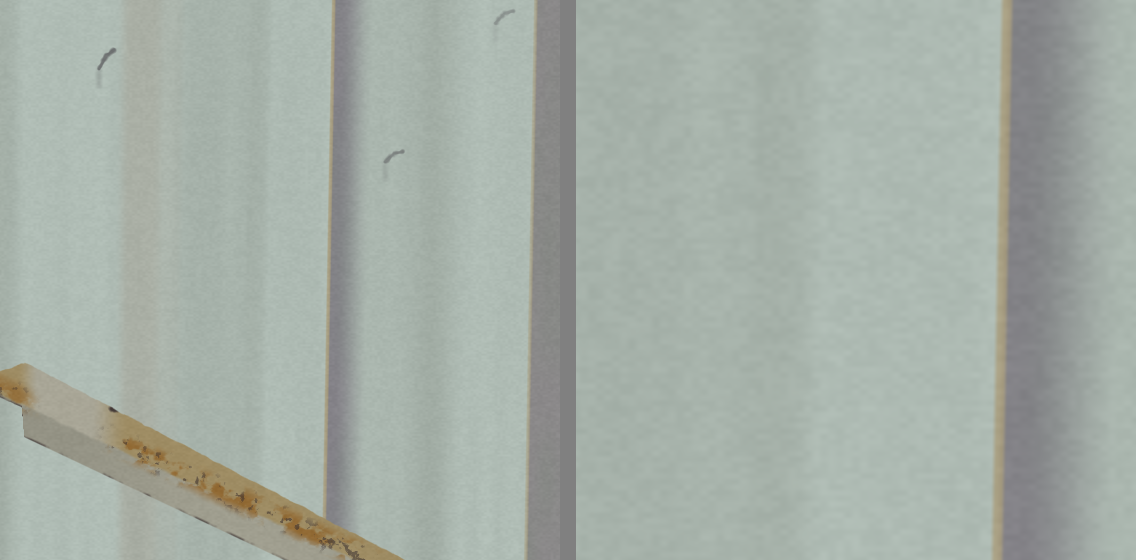
Left, the full canvas; right, a detail of the centre.
Reproduce this texture procedurally as a three.js fragment shader.

```glsl
// Pale ribbed metal sheet with two vertical folds, scuffs and a rusty diagonal beam.
varying vec2 vUv;

const vec3 PANEL = vec3(0.685, 0.735, 0.705);
const vec3 SHADE = vec3(0.60, 0.64, 0.605);
const vec3 STAIN = vec3(0.645, 0.65, 0.605);
const vec3 FOLD_SHADOW = vec3(0.51, 0.51, 0.525);
const vec3 RIM = vec3(0.66, 0.60, 0.46);
const vec3 WEB = vec3(0.58, 0.575, 0.52);
const vec3 FLANGE = vec3(0.66, 0.65, 0.59);
const vec3 TAN = vec3(0.62, 0.55, 0.39);
const vec3 RUST = vec3(0.56, 0.39, 0.17);
const vec3 DARK = vec3(0.22, 0.18, 0.18);

const float FOLD_X = 0.578;    // first fold at the bottom edge
const float FOLD_STEP = 0.361; // distance between folds
const float LEAN = 0.018;      // sideways drift of the folds
const float EDGE = 0.0018;     // edge softness
const float GRAIN = 0.028;

float hash(vec2 p) {
  vec3 q = fract(vec3(p.xyx) * 0.1031);
  q += dot(q, q.yzx + 33.33);
  return fract((q.x + q.y) * q.z);
}

float noise(vec2 p) {
  vec2 i = floor(p), f = fract(p);
  f = f * f * (3.0 - 2.0 * f);
  return mix(mix(hash(i), hash(i + vec2(1.0, 0.0)), f.x),
             mix(hash(i + vec2(0.0, 1.0)), hash(i + 1.0), f.x), f.y);
}

float fbm(vec2 p) {
  float sum = 0.0, amp = 0.5;
  for (int i = 0; i < 4; i++) {
    sum += amp * noise(p);
    p = p * 2.03 + 17.0;
    amp *= 0.5;
  }
  return sum / 0.9375;
}

float band(float x, float a, float b, float soft) {
  return smoothstep(a - soft, a + soft, x) * (1.0 - smoothstep(b - soft, b + soft, x));
}

float segment(vec2 p, vec2 a, vec2 b) {
  vec2 d = b - a;
  return length(p - a - d * clamp(dot(p - a, d) / dot(d, d), 0.0, 1.0));
}

// Hooked scratch with a faint drip below it
float scuff(vec2 p, vec2 low, vec2 high) {
  vec2 bend = mix(low, high, 0.6) + vec2(-0.003, 0.004);
  float d = min(segment(p, low, bend), segment(p, bend, high));
  float width = 0.0025 + 0.003 * noise(p * 160.0);
  float mark = 1.0 - smoothstep(width * 0.3, width * 1.4, d);
  float drip = segment(p, low, low - vec2(0.0, 0.03));
  return max(0.75 * mark, 0.2 * (1.0 - smoothstep(0.0, 0.009, drip)));
}

vec3 panel(vec2 p) {
  float u = p.x - LEAN * p.y * smoothstep(0.0, 0.5, p.x);
  vec3 c = PANEL;
  // Soft ripples and vertical stains
  c = mix(c, SHADE, 0.55 * (1.0 - smoothstep(0.0, 0.05, u)));
  c = mix(c, STAIN, 0.65 * band(u, 0.213, 0.275, 0.012));
  c = mix(c, STAIN, 0.3 * band(u, 0.27, 0.315, 0.008));
  c = mix(c, SHADE, 0.35 * band(u, 0.315, 0.46, 0.02));
  c = mix(c, SHADE, 0.2 * band(u, 0.43, 0.465, 0.008));
  c = mix(c, SHADE, 0.25 * band(u, 0.60, 0.80, 0.03));
  c = mix(c, SHADE, 0.5 * band(u, 0.735, 0.79, 0.035));
  c *= 1.0 + 0.03 * (noise(vec2(u * 45.0, p.y * 1.5)) - 0.5);
  // Folds: lit rim on the left, shadow on the right
  for (int i = 0; i < 2; i++) {
    float k = float(i);
    float d = u - FOLD_X - FOLD_STEP * k;
    float fade = 1.0 - smoothstep(0.012, mix(0.075, 0.6, k), d);
    vec3 shadow = FOLD_SHADOW + k * vec3(0.025, 0.025, 0.005);
    shadow.rb += 0.02 * (noise(vec2(d * 30.0, p.y * 7.0)) - 0.5);
    c = mix(c, shadow, fade * smoothstep(-EDGE, 0.004, d));
    c = mix(c, RIM, (0.75 - 0.25 * k) * band(d, -0.003, 0.003, EDGE));
  }
  // Scuffs
  float mark = scuff(p, vec2(0.177, 0.877), vec2(0.204, 0.911));
  mark = max(mark, 0.75 * scuff(p, vec2(0.688, 0.711), vec2(0.719, 0.729)));
  mark = max(mark, 0.55 * scuff(p, vec2(0.885, 0.959), vec2(0.916, 0.980)));
  return mix(c, FOLD_SHADOW * 0.7, mark);
}

vec3 addBeam(vec3 c, vec2 p) {
  float wobble = 0.006 * (fbm(p * 55.0) - 0.5);
  float top = min(0.376 - 0.52 * p.x, 0.337 + 0.35 * p.x) + wobble;
  float crease = 0.295 - 0.464 * p.x + wobble;
  float base = mix(0.24 - 0.473 * p.x, crease - 0.005, 1.0 - smoothstep(0.038, 0.044, p.x));
  float patches = fbm(p * vec2(38.0, 48.0));
  float rusty = smoothstep(0.16, 0.23, p.x);
  // Shaded web and lit flange
  vec3 beam = mix(WEB, WEB * 1.08, smoothstep(0.1, 0.4, p.x));
  vec3 flange = mix(FLANGE, TAN, max(rusty, 1.0 - smoothstep(0.03, 0.07, p.x)));
  beam = mix(beam, flange, smoothstep(-0.004, 0.004, p.y - crease));
  // Rust gathers along the crease and at the left end
  float near = 1.0 - smoothstep(0.005, 0.035, abs(p.y - crease - 0.012));
  float amount = near * band(p.x, 0.19, 0.68, 0.025) + 0.8 * (1.0 - smoothstep(0.03, 0.08, p.x)) * near;
  beam = mix(beam, RUST, 0.85 * amount * smoothstep(0.42, 0.62, patches));
  beam = mix(beam, DARK, 0.55 * amount * smoothstep(0.6, 0.72, fbm(p * 85.0 + 9.0)));
  beam = mix(beam, DARK, 0.7 * (1.0 - smoothstep(0.0, 0.006, p.y - base)) * smoothstep(0.4, 0.65, fbm(p * 30.0 + 4.0)));
  float hole = length((p - vec2(0.204, 0.271)) * vec2(0.7, 1.0)) + wobble;
  beam = mix(beam, DARK, 0.9 * (1.0 - smoothstep(0.004, 0.009, hole)));
  return mix(c, beam, band(p.y, base, top, EDGE));
}

void main() {
  vec3 c = addBeam(panel(vUv), vUv);
  float grain = noise(vUv * vec2(210.0, 300.0)) + 0.5 * noise(vUv * vec2(90.0, 130.0)) - 0.75;
  gl_FragColor = vec4(c + GRAIN * grain, 1.0);
}
```
